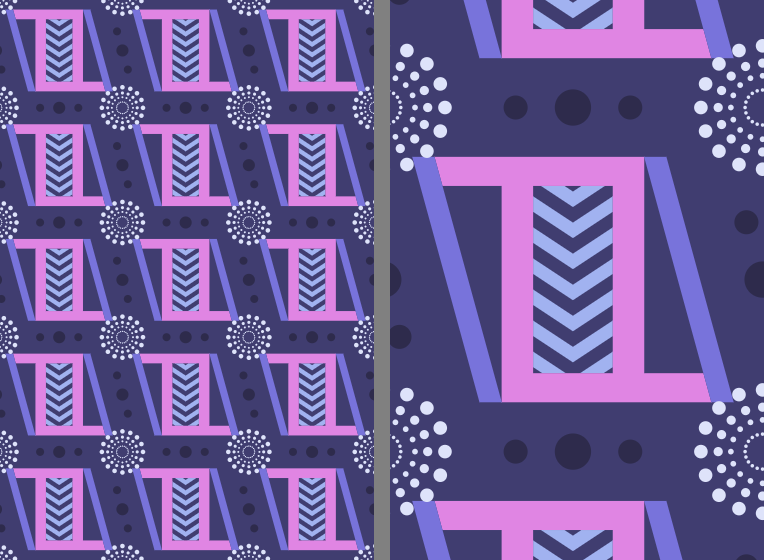
Left: the whole. Right: its middle third, enlarged.
Reproduce this pattern procedurally as a Shadertoy shader.

```glsl
// Slanted pink and violet frames filled with chevrons, on a regular grid.
// Dotted rosettes sit at the cell corners and dark dot trios along the cell edges.
// Every part is a distance function in a repeated cell; the canvas is 768 units high.

const float CANVAS_HEIGHT = 768.0;
const vec2 CELL = vec2(173.4, 157.3);
const vec2 FIRST_CENTER = vec2(81.2, 69.6);
const float FRAME_HALF_HEIGHT = 56.1;
const float SLANT = 0.274;

const vec3 NAVY = vec3(0.25, 0.24, 0.44);
const vec3 INK = vec3(0.18, 0.17, 0.30);
const vec3 PINK = vec3(0.88, 0.52, 0.89);
const vec3 VIOLET = vec3(0.47, 0.45, 0.86);
const vec3 SKY = vec3(0.63, 0.70, 0.94);
const vec3 PALE = vec3(0.87, 0.89, 0.98);

// Coordinates relative to the nearest repeat of a center.
vec2 repeatAround(vec2 p, vec2 center) {
    return (fract((p - center) / CELL + 0.5) - 0.5) * CELL;
}

float coverage(float dist, float pixel) {
    return clamp(0.5 - dist / pixel, 0.0, 1.0);
}

float box(vec2 p, vec2 halfSize) {
    vec2 d = abs(p) - halfSize;
    return length(max(d, 0.0)) + min(max(d.x, d.y), 0.0);
}

float slantedX(vec2 p) {
    return p.x + SLANT * p.y;
}

// Two parallel leaning bars.
float slantedBars(vec2 p) {
    float side = (abs(abs(slantedX(p)) - 53.0) - 5.1) / sqrt(1.0 + SLANT * SLANT);
    return max(side, abs(p.y) - FRAME_HALF_HEIGHT);
}

// Two uprights and a pair of crossbars with half-turn symmetry.
float pinkFrame(vec2 p) {
    float uprights = box(vec2(abs(p.x) - 25.4, p.y), vec2(7.2, FRAME_HALF_HEIGHT));
    vec2 q = p.y < 0.0 ? -p : p;
    float ends = max(-47.9 - slantedX(q), q.x - 32.6);
    float crossbar = max(ends, abs(q.y - 49.45) - 6.65);
    return min(uprights, crossbar);
}

// Downward chevrons clipped to the window of the frame.
float chevrons(vec2 p) {
    const float period = 14.2;
    const float slope = 0.66;
    float phase = (p.y - slope * abs(p.x) - 36.7) / period;
    float band = (abs(fract(phase + 0.5) - 0.5) - 0.25) * period;
    return max(band / sqrt(1.0 + slope * slope), box(p, vec2(18.2, 42.8)));
}

// One large dot between two small ones placed at +-offset.
float dotTrio(vec2 p, vec2 offset) {
    float small = min(length(p - offset), length(p + offset)) - 5.5;
    return min(length(p) - 8.3, small);
}

float dotRing(vec2 p, float radius, float dotRadius, float count) {
    float sector = 6.2831853 / count;
    float angle = atan(p.y, p.x);
    angle -= sector * floor(angle / sector + 0.5);
    vec2 folded = length(p) * vec2(cos(angle), sin(angle));
    return length(folded - vec2(radius, 0.0)) - dotRadius;
}

float rosette(vec2 p) {
    float outer = min(dotRing(p, 28.2, 3.1, 16.0), dotRing(p, 20.3, 2.1, 16.0));
    float inner = min(dotRing(p, 14.5, 1.3, 16.0), dotRing(p, 8.0, 0.8, 20.0));
    return min(outer, inner);
}

void mainImage(out vec4 fragColor, in vec2 fragCoord) {
    float pixel = CANVAS_HEIGHT / iResolution.y;
    vec2 p = fragCoord * pixel;

    vec2 frameP = repeatAround(p, FIRST_CENTER);
    vec2 cornerP = repeatAround(p, FIRST_CENTER + 0.5 * CELL);
    vec2 rowGapP = repeatAround(p, FIRST_CENTER + vec2(0.0, 0.5 * CELL.y));
    vec2 columnGapP = repeatAround(p, FIRST_CENTER + vec2(0.5 * CELL.x, 0.0));

    // Dark dots on the ground
    float inkDots = min(dotTrio(rowGapP, vec2(26.2, 0.0)),
                        dotTrio(columnGapP, vec2(-7.4, 26.2)));
    vec3 color = mix(NAVY, INK, coverage(inkDots, pixel));

    // Frame with its filling
    color = mix(color, SKY, coverage(chevrons(frameP), pixel));
    color = mix(color, PINK, coverage(pinkFrame(frameP), pixel));
    color = mix(color, VIOLET, coverage(slantedBars(frameP), pixel));

    // Rosettes on top
    color = mix(color, PALE, coverage(rosette(cornerP), pixel));

    fragColor = vec4(color, 1.0);
}
```
